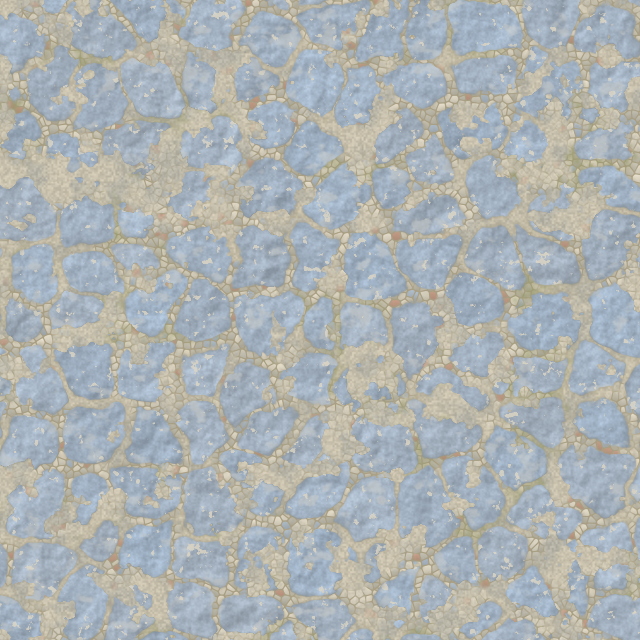
A Shadertoy shader for this texture:

```glsl
const vec3 SLATE = vec3(0.63, 0.69, 0.755);
const vec3 SLATE_DARK = vec3(0.53, 0.57, 0.60);
const vec3 CHALK = vec3(0.77, 0.785, 0.785);
const vec3 SAND = vec3(0.79, 0.76, 0.68);
const vec3 SAND_PALE = vec3(0.87, 0.84, 0.77);
const vec3 SAND_GREY = vec3(0.71, 0.70, 0.65);
const vec3 EARTH = vec3(0.65, 0.61, 0.50);
const vec3 RUST = vec3(0.73, 0.56, 0.48);
const vec3 MOSS = vec3(0.59, 0.60, 0.41);
const float STONES_ACROSS = 11.0;

struct Cell { float edge; vec2 id; vec2 toCentre; };

vec2 hash2(vec2 p) {
    vec3 q = fract(p.xyx * vec3(0.1031, 0.1030, 0.0973));
    q += dot(q, q.yzx + 33.33);
    return fract((q.xx + q.yz) * q.zy);
}

float noise(vec2 p) {
    vec2 i = floor(p), f = fract(p);
    f = f * f * (3.0 - 2.0 * f);
    float low = mix(hash2(i).x, hash2(i + vec2(1, 0)).x, f.x);
    float high = mix(hash2(i + vec2(0, 1)).x, hash2(i + vec2(1, 1)).x, f.x);
    return mix(low, high, f.y);
}

float fbm(vec2 p) {
    float sum = 0.0, amp = 0.533;
    for (int i = 0; i < 4; i++) {
        sum += amp * noise(p);
        p = mat2(1.6, 1.2, -1.2, 1.6) * p + 17.3;
        amp *= 0.5;
    }
    return sum;
}

// Cellular noise; a soft minimum of the border distances rounds the corners
Cell cells(vec2 p, float jitter, float sharpness) {
    vec2 base = floor(p);
    Cell c = Cell(0.0, base, vec2(0));
    float nearest = 9.0;
    for (int y = -1; y <= 1; y++)
    for (int x = -1; x <= 1; x++) {
        vec2 id = base + vec2(x, y);
        vec2 r = id + 0.5 + jitter * (hash2(id) - 0.5) - p;
        if (dot(r, r) < nearest) {
            nearest = dot(r, r);
            c.id = id;
            c.toCentre = r;
        }
    }
    float sum = 0.0;
    for (int y = -2; y <= 2; y++)
    for (int x = -2; x <= 2; x++) {
        if (x == 0 && y == 0) continue;
        vec2 id = c.id + vec2(x, y);
        vec2 r = id + 0.5 + jitter * (hash2(id) - 0.5) - p;
        float d = dot(0.5 * (r + c.toCentre), normalize(r - c.toCentre));
        sum += exp(-sharpness * d);
    }
    c.edge = -log(sum) / sharpness;
    return c;
}

// Split rock surface: broad tilted facets with fine roughness
float relief(vec2 p) {
    float ridge = abs(fbm(p * 1.7 + 31.0) - 0.5);
    return 0.55 * ridge + 0.35 * fbm(p * 3.1) + 0.05 * noise(p * 19.0);
}

vec3 stoneColour(vec2 p, Cell stone, float face) {
    vec2 tone = hash2(stone.id + 71.0);
    vec2 light = vec2(-0.05, 0.06);
    float slope = relief(p) - relief(p + light);
    vec3 col = SLATE * (0.97 + 0.06 * tone.x);
    col += 0.02 * (tone.y - 0.5) * vec3(1.0, 0.0, -1.0);
    col *= 1.0 + clamp(slope * 1.1, -0.13, 0.1);
    col *= 1.0 + 0.10 * (fbm(p * 4.0 + 8.0) - 0.5) + 0.07 * (noise(p * 34.0) - 0.5);
    // Chalky bruises and small flecks
    float bruise = smoothstep(0.60, 0.76, fbm(p * vec2(3.2, 4.2) + 53.0));
    float fleck = smoothstep(0.70, 0.77, fbm(p * 8.0 + 91.0));
    col = mix(col, CHALK, 0.6 * bruise);
    col = mix(col, SAND_PALE, 0.8 * fleck);
    // Broken dark rim, deeper on the lower side
    float lower = smoothstep(-0.2, 0.4, stone.toCentre.y);
    float rim = exp(-max(face, 0.0) * 32.0) * smoothstep(0.3, 0.65, noise(p * 4.0 + 5.0));
    return mix(col, SLATE_DARK, rim * (0.4 + 0.5 * lower));
}

vec3 jointColour(vec2 p, float patchAmount, float depth) {
    // Fine sand
    vec3 col = mix(SAND_GREY, SAND, smoothstep(0.3, 0.6, fbm(p * 3.0 + 12.0)));
    col *= 1.0 + 0.16 * (noise(p * 30.0) - 0.5);
    // Loose gravel
    Cell grain = cells(p * 8.0, 0.9, 18.0);
    vec2 pick = hash2(grain.id + 207.0);
    vec3 pebble = mix(SAND_GREY, SAND_PALE, smoothstep(0.1, 0.8, pick.x));
    pebble = mix(pebble, RUST, step(0.96, pick.y));
    pebble = mix(pebble, SLATE, step(pick.y, 0.08));
    pebble *= 1.0 - 0.12 * grain.toCentre.y;
    pebble = mix(EARTH, pebble, smoothstep(0.0, 0.16, grain.edge));
    float gravel = smoothstep(0.36, 0.52, fbm(p * 1.5 + 44.0)) * (1.0 - 0.75 * patchAmount);
    col = mix(col, pebble, 0.9 * gravel);
    // Damp earth and moss beside the stones
    float damp = exp(-depth * 28.0) * (1.0 - patchAmount);
    col = mix(col, EARTH, 0.55 * damp);
    float moss = smoothstep(0.58, 0.74, fbm(p * 1.1 + 120.0)) * (1.0 - patchAmount);
    return mix(col, MOSS, 0.6 * moss * noise(p * 13.0));
}

void mainImage(out vec4 fragColor, in vec2 fragCoord) {
    vec2 p = fragCoord / iResolution.y * STONES_ACROSS;
    float pixel = STONES_ACROSS / iResolution.y;

    // Uneven outlines
    vec2 bend = vec2(noise(p * 2.3), noise(p * 2.3 + 60.0)) - 0.5;
    vec2 chip = vec2(noise(p * 8.0 + 15.0), noise(p * 8.0 + 80.0)) - 0.5;
    Cell stone = cells(p + 0.25 * bend + 0.045 * chip, 0.78, 15.0);

    // Joint width and sand washed over the stones
    float width = mix(0.015, 0.085, noise(p * 1.4 + 25.0));
    float patchAmount = smoothstep(0.57, 0.74, fbm(p * 2.1 + 140.0));
    float fray = 0.07 * (fbm(p * 7.0 + 9.0) - 0.5);
    float face = stone.edge - width - 0.36 * patchAmount + fray;

    vec3 rock = stoneColour(p, stone, face);
    vec3 joint = jointColour(p, patchAmount, max(-face, 0.0));
    vec3 col = mix(joint, rock, smoothstep(-pixel, pixel, face));
    fragColor = vec4(clamp(col, 0.0, 1.0), 1.0);
}
```
